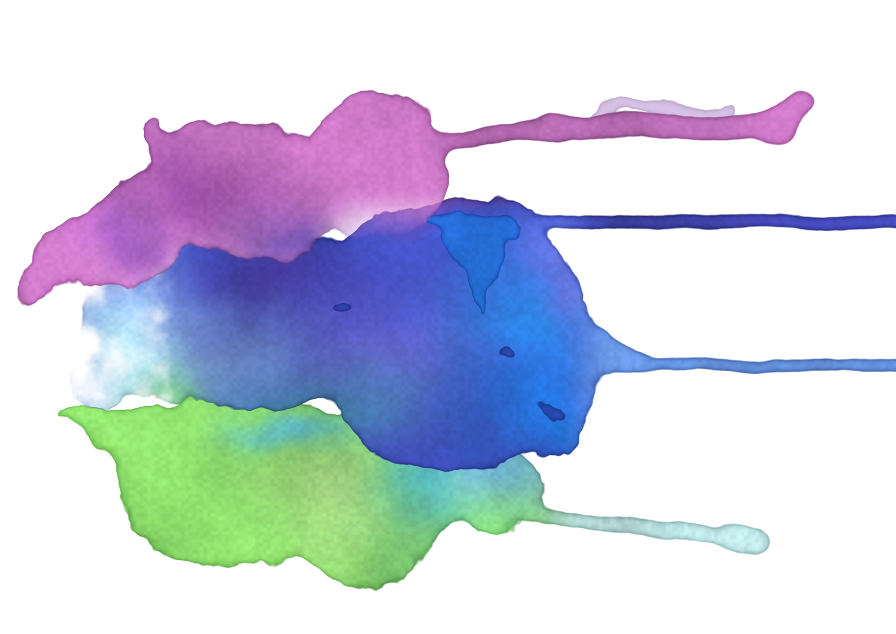
Give the GLSL for this background, as a WebGL 1 fragment shader.

```glsl
precision highp float;
// Watercolor stain: pink, blue and green washes with four drips running right on white paper.
uniform vec2 u_resolution;

#define EDGE_WARP 0.075
#define COLOR_WARP 0.17
#define RIM_WIDTH 0.0032
#define RIM_DARKNESS 0.65
#define CLOUDING 0.42
#define GRAIN 0.09
#define BLEND 0.025

float hash(vec2 p) {
  return fract(sin(dot(p, vec2(127.1, 311.7))) * 43758.55);
}

float noise(vec2 p) {
  vec2 i = floor(p), f = fract(p);
  f = f * f * (3.0 - 2.0 * f);
  return mix(mix(hash(i), hash(i + vec2(1, 0)), f.x),
             mix(hash(i + vec2(0, 1)), hash(i + vec2(1, 1)), f.x), f.y);
}

float fbm(vec2 p) {
  float sum = 0.0, amp = 0.5;
  for (int i = 0; i < 5; i++) {
    sum += amp * noise(p);
    p = mat2(1.6, 1.2, -1.2, 1.6) * p + 7.3;
    amp *= 0.5;
  }
  return sum;
}

float ellipse(vec2 p, vec2 center, vec2 radii) {
  return (length((p - center) / radii) - 1.0) * min(radii.x, radii.y);
}

// Capsule whose radius goes from ra to rb
float stroke(vec2 p, vec2 a, vec2 b, float ra, float rb) {
  float t = clamp(dot(p - a, b - a) / dot(b - a, b - a), 0.0, 1.0);
  return length(p - mix(a, b, t)) - mix(ra, rb, t);
}

float join(float a, float b) {
  float h = max(BLEND - abs(a - b), 0.0) / BLEND;
  return min(a, b) - h * h * BLEND * 0.25;
}

vec3 spot(vec3 base, vec2 p, vec2 center, vec2 radii, vec3 tint) {
  vec2 d = (p - center) / radii;
  return mix(base, tint, exp(-dot(d, d)));
}

// Lays pigment over what lies below, pooling darker at the rim
vec3 wash(vec3 under, vec3 pigment, float d, float opacity) {
  float px = 1.0 / u_resolution.y;
  float rim = RIM_DARKNESS * exp(-abs(d) / RIM_WIDTH);
  vec3 tone = mix(pigment, pigment * pigment * 0.65, rim);
  return mix(under, tone, opacity * (1.0 - smoothstep(-px, px, d)));
}

void main() {
  vec2 p = gl_FragCoord.xy / u_resolution.y;
  vec2 ragged = vec2(fbm(p * 10.0), fbm(p * 10.0 + 17.0)) - 0.5;
  vec2 q = p + EDGE_WARP * ragged;
  vec2 s = p + 0.02 * ragged;
  vec2 c = p + COLOR_WARP * (vec2(fbm(p * 5.0 + 3.0), fbm(p * 5.0 + 31.0)) - 0.5);
  float cloud = 1.0 + CLOUDING * (fbm(p * 8.0 + 50.0) - 0.5) + GRAIN * (noise(p * 170.0) - 0.5);
  vec3 color = vec3(1.0);

  // Green wash and its pale teal drip
  float green = ellipse(q, vec2(0.368, 0.245), vec2(0.175, 0.15));
  green = join(green, ellipse(q, vec2(0.57, 0.215), vec2(0.125, 0.145)));
  green = join(green, ellipse(q, vec2(0.745, 0.235), vec2(0.11, 0.075)));
  green = join(green, stroke(q, vec2(0.114, 0.342), vec2(0.276, 0.29), 0.01, 0.07));
  green = join(green, stroke(s, vec2(0.83, 0.19), vec2(1.17, 0.15), 0.011, 0.014));
  green = join(green, stroke(s, vec2(1.165, 0.152), vec2(1.195, 0.149), 0.02, 0.021));
  vec3 lime = spot(vec3(0.55, 0.86, 0.42), c, vec2(0.5, 0.2), vec2(0.1, 0.1), vec3(0.70, 0.91, 0.55));
  lime = spot(lime, c, vec2(0.45, 0.33), vec2(0.09, 0.04), vec3(0.40, 0.78, 0.79));
  lime = spot(lime, c, vec2(0.67, 0.24), vec2(0.09, 0.12), vec3(0.32, 0.72, 0.74));
  lime = spot(lime, c, vec2(0.79, 0.23), vec2(0.09, 0.08), vec3(0.48, 0.77, 0.89));
  lime = mix(lime, vec3(0.74, 0.89, 0.89), smoothstep(0.82, 0.92, p.x));
  color = wash(color, lime * cloud, green, 1.0);

  // Blue body with two thin drips
  float body = ellipse(q, vec2(0.718, 0.466), vec2(0.23, 0.217));
  body = join(body, ellipse(q, vec2(0.37, 0.503), vec2(0.25, 0.138)));
  body = join(body, stroke(q, vec2(0.175, 0.5), vec2(0.165, 0.39), 0.04, 0.04));
  body = join(body, stroke(q, vec2(0.737, 0.64), vec2(0.81, 0.632), 0.055, 0.055));
  body = join(body, stroke(s, vec2(0.92, 0.45), vec2(1.0, 0.432), 0.045, 0.014));
  body = join(body, stroke(s, vec2(0.84, 0.652), vec2(1.43, 0.648), 0.01, 0.011));
  body = join(body, stroke(s, vec2(0.99, 0.425), vec2(1.43, 0.424), 0.009, 0.01));
  vec3 blue = spot(vec3(0.25, 0.31, 0.74), c, vec2(0.44, 0.575), vec2(0.16, 0.07), vec3(0.26, 0.22, 0.62));
  blue = spot(blue, c, vec2(0.63, 0.44), vec2(0.15, 0.1), vec3(0.38, 0.34, 0.76));
  blue = spot(blue, c, vec2(0.37, 0.45), vec2(0.16, 0.08), vec3(0.42, 0.52, 0.76));
  blue = spot(blue, c, vec2(0.48, 0.36), vec2(0.16, 0.07), vec3(0.27, 0.53, 0.67));
  blue = spot(blue, c, vec2(0.16, 0.47), vec2(0.1, 0.13), vec3(0.68, 0.86, 0.93));
  blue = spot(blue, c, vec2(0.25, 0.40), vec2(0.08, 0.05), vec3(0.50, 0.80, 0.58));
  blue = spot(blue, c, vec2(0.83, 0.465), vec2(0.13, 0.1), vec3(0.17, 0.53, 0.91));
  blue = spot(blue, c, vec2(0.85, 0.33), vec2(0.11, 0.08), vec3(0.14, 0.46, 0.87));
  blue = spot(blue, c, vec2(0.90, 0.56), vec2(0.06, 0.08), vec3(0.40, 0.46, 0.86));
  blue = spot(blue, c, vec2(0.79, 0.69), vec2(0.12, 0.03), vec3(0.42, 0.27, 0.64));
  vec3 dripBlue = mix(vec3(0.42, 0.60, 0.90), vec3(0.27, 0.29, 0.72), smoothstep(0.5, 0.6, p.y));
  blue = mix(blue, dripBlue, smoothstep(0.88, 0.97, p.x));
  // Inner pool and small dark blooms
  float pool = stroke(q, vec2(0.69, 0.655), vec2(0.81, 0.638), 0.008, 0.02);
  pool = join(pool, stroke(q, vec2(0.75, 0.61), vec2(0.772, 0.51), 0.045, 0.006));
  blue = wash(blue, vec3(0.13, 0.43, 0.83), pool, 0.85);
  for (int i = 0; i < 3; i++) {
    float k = float(i);
    vec2 bloom = vec2(0.55 + 0.25 * sqrt(k) - 0.04 * k * (k - 1.0) * 0.5, 0.497 - 0.07 * k);
    blue = wash(blue, vec3(0.17, 0.25, 0.66), ellipse(q, bloom, vec2(0.014, 0.01)), 0.8);
  }
  float bodyOpacity = smoothstep(0.08, 0.24, p.x + 0.35 * (fbm(p * 16.0) - 0.5));
  color = wash(color, blue * cloud, body, bodyOpacity);

  // Pink wash, its wide drip and the faint stain above
  float stain = stroke(q, vec2(0.88, 0.812), vec2(1.155, 0.825), 0.012, 0.016);
  color = wash(color, vec3(0.74, 0.60, 0.84), stain, 0.6);
  float pink = ellipse(q, vec2(0.599, 0.733), vec2(0.114, 0.12));
  pink = join(pink, ellipse(q, vec2(0.387, 0.696), vec2(0.157, 0.114)));
  pink = join(pink, stroke(q, vec2(0.254, 0.8), vec2(0.276, 0.687), 0.014, 0.06));
  pink = join(pink, stroke(q, vec2(0.05, 0.557), vec2(0.221, 0.64), 0.02, 0.085));
  pink = join(pink, stroke(s, vec2(0.69, 0.773), vec2(0.87, 0.8), 0.01, 0.018));
  pink = join(pink, stroke(s, vec2(0.87, 0.8), vec2(1.23, 0.797), 0.018, 0.02));
  pink = join(pink, stroke(s, vec2(1.23, 0.797), vec2(1.268, 0.835), 0.022, 0.019));
  vec3 rose = spot(vec3(0.78, 0.46, 0.76), c, vec2(0.3, 0.72), vec2(0.13, 0.06), vec3(0.64, 0.33, 0.68));
  rose = spot(rose, c, vec2(0.49, 0.63), vec2(0.13, 0.055), vec3(0.50, 0.36, 0.74));
  rose = spot(rose, c, vec2(0.26, 0.6), vec2(0.1, 0.04), vec3(0.83, 0.67, 0.87));
  rose = spot(rose, c, vec2(0.17, 0.645), vec2(0.07, 0.04), vec3(0.62, 0.36, 0.72));
  float bleed = smoothstep(0.5, 0.62, c.x) * (1.0 - smoothstep(0.61, 0.71, p.y));
  color = wash(color, rose * cloud, pink, 1.0 - bleed);

  gl_FragColor = vec4(clamp(color, 0.0, 1.0), 1.0);
}
```
